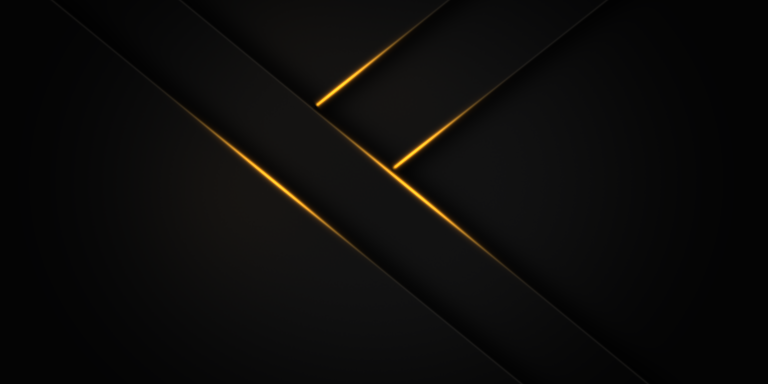
This background is drawn by a WebGL 2 fragment shader. Its source:

```glsl
#version 300 es
precision highp float;
// Dark overlapping diagonal panels whose edges catch a golden light.
// Each edge is a line with a soft shadow on one side, a dim grey rim and
// a tapered gold streak; a broad vignette lights the panels from the centre.

uniform vec2 u_resolution;
out vec4 fragColor;

// Colours
const vec3 PANEL_COLOR = vec3(0.070, 0.070, 0.071);
const vec3 EDGE_DARK   = vec3(0.016, 0.016, 0.017);
const vec3 RIM_COLOR   = vec3(0.060, 0.056, 0.050);
const vec3 GOLD_COLOR  = vec3(1.00, 0.68, 0.09);
const vec3 HALO_COLOR  = vec3(0.30, 0.16, 0.02);
const vec3 WARM_TINT   = vec3(0.020, 0.011, 0.001);

// Sizes, in units of the canvas height
const vec2  LIGHT_CENTRE = vec2(0.98, 0.53);
const vec2  LIGHT_RADIUS = vec2(0.98, 0.82);
const float SHADOW_WIDTH = 0.046;
const float SHADOW_DEPTH = 0.72;
const float RIM_WIDTH    = 0.0028;
const float STREAK_WIDTH = 0.0050;
const float HALO_WIDTH   = 0.011;
const float GRAIN_SCALE  = 160.0;
const float GRAIN_AMOUNT = 0.003;

// Edges run from their upper end to their lower end: (x, y, x, y)
const int EDGE_COUNT = 4;
const vec4 EDGES[EDGE_COUNT] = vec4[](
    vec4(0.135, 1.0, 1.359, 0.0),
    vec4(0.469, 1.0, 1.688, 0.0),
    vec4(1.169, 1.0, 0.823, 0.724),
    vec4(1.581, 1.0, 1.023, 0.560));
// Streak along each edge: (peak position, spread, strength), as fractions
const vec3 STREAKS[EDGE_COUNT] = vec3[](
    vec3(0.475, 0.125, 0.92),
    vec3(0.500, 0.125, 0.95),
    vec3(0.850, 0.390, 0.98),
    vec3(0.920, 0.240, 0.98));

vec2 gradientAt(vec2 cell) {
    vec2 q = vec2(dot(cell, vec2(127.1, 311.7)), dot(cell, vec2(269.5, 183.3)));
    return fract(sin(q) * 43758.5) * 2.0 - 1.0;
}

float gradientNoise(vec2 p) {
    vec2 i = floor(p), f = fract(p);
    vec2 w = f * f * f * (f * (f * 6.0 - 15.0) + 10.0);
    vec2 e = vec2(1.0, 0.0);
    float low  = mix(dot(gradientAt(i), f), dot(gradientAt(i + e), f - e), w.x);
    float high = mix(dot(gradientAt(i + e.yx), f - e.yx),
                     dot(gradientAt(i + 1.0), f - 1.0), w.x);
    return mix(low, high, w.y);
}

float bell(float x) { return exp(-x * x); }

// x: position along the edge (0 to 1), y: signed distance, positive in shadow
vec2 edgeSpace(vec2 p, vec4 edge) {
    vec2 span = edge.zw - edge.xy, rel = p - edge.xy;
    float len = length(span);
    vec2 dir = span / len;
    return vec2(dot(rel, dir) / len, dot(rel, vec2(-dir.y, dir.x)));
}

void main() {
    vec2 p = gl_FragCoord.xy / u_resolution.y;
    float pixel = 1.0 / u_resolution.y;

    // Panels under a broad central light
    float light = 1.0 - smoothstep(0.25, 1.0, length((p - LIGHT_CENTRE) / LIGHT_RADIUS));
    vec3 color = mix(EDGE_DARK, PANEL_COLOR, light);

    // Faint warm reflections
    color += WARM_TINT * (bell(length(p - vec2(0.62, 0.49)) / 0.22)
                        + 0.6 * bell(length(p - vec2(0.76, 0.90)) / 0.16)
                        + 0.6 * bell(length(p - vec2(1.02, 0.75)) / 0.16));

    // The two short edges lie beneath the wide band
    float bandSide = edgeSpace(p, EDGES[1]).y;
    float beyondBand = smoothstep(-pixel, pixel, bandSide);

    // Shadows darken the panels first
    for (int i = 0; i < EDGE_COUNT; i++) {
        float d = edgeSpace(p, EDGES[i]).y;
        float mask = i < 2 ? 1.0 : beyondBand;
        float shade = smoothstep(-pixel, pixel, d) * bell(max(d, 0.0) / SHADOW_WIDTH);
        color *= 1.0 - SHADOW_DEPTH * shade * mask;
    }

    // Rims and gold streaks
    for (int i = 0; i < EDGE_COUNT; i++) {
        vec2 e = edgeSpace(p, EDGES[i]);
        vec3 streak = STREAKS[i];
        float mask = i < 2 ? 1.0 : beyondBand * (1.0 - smoothstep(0.985, 1.005, e.x));
        float glow = streak.z * bell((e.x - streak.x) / streak.y);
        float width = max(STREAK_WIDTH * mix(0.6, 1.0, glow), 0.7 * pixel);
        float rim = bell(e.y / max(RIM_WIDTH, 0.7 * pixel));
        color += mask * (RIM_COLOR * rim
                       + GOLD_COLOR * glow * bell(e.y / width)
                       + HALO_COLOR * glow * bell(e.y / HALO_WIDTH));
    }

    // Fine surface grain
    color += GRAIN_AMOUNT * light * gradientNoise(p * GRAIN_SCALE);
    fragColor = vec4(clamp(color, 0.0, 1.0), 1.0);
}
```
